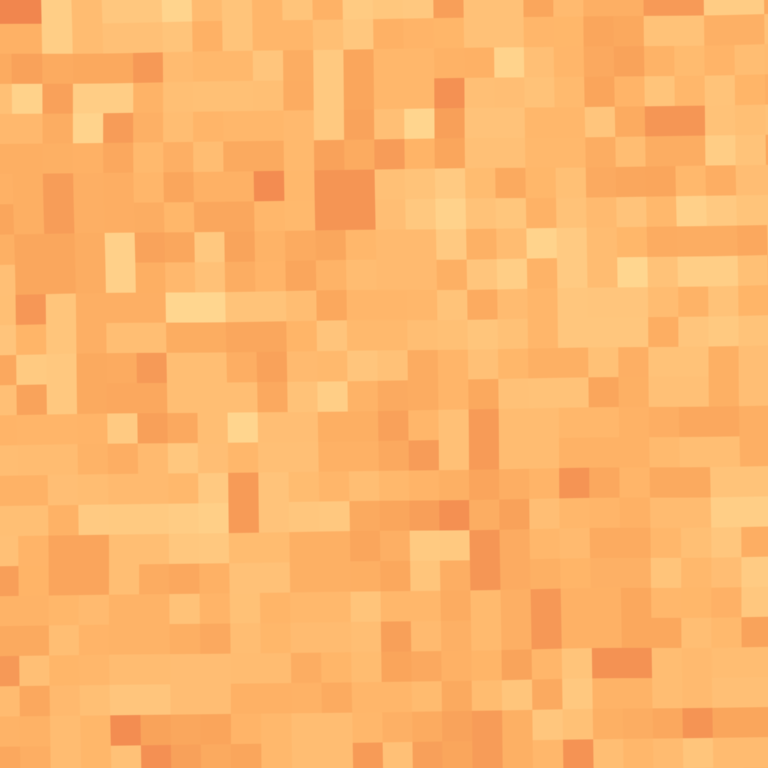
A Shadertoy shader for this texture:

```glsl
// Warm orange mosaic of slightly tilted square cells, some merged into larger blocks.

#define CELLS 25.5        // cells along the canvas height
#define TILT 0.013        // rotation of the grid in radians
#define WOBBLE 0.06       // bend of the grid lines, in cells
#define EDGE 0.035        // half width of the soft cell border, in cells
#define SQUARE_SHARE 0.10 // share of 2x2 merged blocks
#define WIDE_SHARE 0.24   // share of blocks split into wide pairs
#define TALL_SHARE 0.15   // share of blocks split into tall pairs
#define GRAIN 1.63        // tone spread of single cells
#define DRIFT 1.5         // tone spread of broad areas

const vec3 EMBER = vec3(0.96, 0.58, 0.33);
const vec3 DEEP  = vec3(0.98, 0.65, 0.36);
const vec3 MID   = vec3(1.00, 0.71, 0.41);
const vec3 LIGHT = vec3(1.00, 0.76, 0.47);
const vec3 PALE  = vec3(1.00, 0.82, 0.54);

vec4 hash4(vec2 p) {
    vec4 h = fract(p.xyxy * vec4(0.1031, 0.1030, 0.0973, 0.1099));
    h += dot(h, h.wzxy + 33.33);
    return fract((h.xxyz + h.yzzw) * h.zywx);
}

float valueNoise(vec2 p) {
    vec2 i = floor(p);
    vec2 f = smoothstep(0.0, 1.0, p - i);
    float low  = mix(hash4(i).x, hash4(i + vec2(1, 0)).x, f.x);
    float high = mix(hash4(i + vec2(0, 1)).x, hash4(i + vec2(1, 1)).x, f.x);
    return mix(low, high, f.y);
}

// Tone 0 is the main orange; one unit is one standard deviation.
vec3 ramp(float tone) {
    vec3 c = MID;
    c += (LIGHT - MID) * clamp(tone, 0.0, 1.0);
    c += (PALE - LIGHT) * clamp((tone - 1.0) / 1.2, 0.0, 1.5);
    c += (DEEP - MID) * clamp(-tone / 1.2, 0.0, 1.0);
    c += (EMBER - DEEP) * clamp((-tone - 1.2) / 1.2, 0.0, 3.0);
    return c;
}

// Lower left cell of the merged block that holds this cell
vec2 blockOf(vec2 cell) {
    float rowShift = floor(2.0 * hash4(vec2(floor(cell.y / 2.0), 7.0)).x);
    cell.x += rowShift;
    float pick = hash4(floor(cell / 2.0) + 131.0).y;
    vec2 span = vec2(1.0);
    if (pick < SQUARE_SHARE) span = vec2(2.0);
    else if (pick < SQUARE_SHARE + WIDE_SHARE) span = vec2(2.0, 1.0);
    else if (pick < SQUARE_SHARE + WIDE_SHARE + TALL_SHARE) span = vec2(1.0, 2.0);
    return floor(cell / span) * span - vec2(rowShift, 0.0);
}

vec3 cellColor(vec2 cell) {
    vec2 block = blockOf(cell);
    float bell = dot(hash4(block + 57.0), vec4(1.0)) - 2.0;
    float broad = valueNoise(block / 5.0 + 19.0) - 0.5;
    float tone = GRAIN * bell + DRIFT * broad;
    tone -= 0.12 * tone * tone * step(tone, -1.5) - 0.27 * step(tone, -1.5);
    return ramp(tone);
}

void mainImage(out vec4 fragColor, in vec2 fragCoord) {
    // Tilted and gently bent grid
    vec2 uv = fragCoord / iResolution.y;
    float c = cos(TILT), s = sin(TILT);
    vec2 q = mat2(c, -s, s, c) * uv * CELLS + 40.3;
    q += WOBBLE * (vec2(valueNoise(q / 4.0), valueNoise(q / 4.0 + 71.0)) - 0.5);

    // Blend the four nearest cells across a narrow border
    vec2 cell = floor(q - 0.5);
    float soft = max(EDGE, 0.7 * CELLS / iResolution.y);
    vec2 w = smoothstep(0.5 - soft, 0.5 + soft, q - 0.5 - cell);
    vec3 lower = mix(cellColor(cell), cellColor(cell + vec2(1, 0)), w.x);
    vec3 upper = mix(cellColor(cell + vec2(0, 1)), cellColor(cell + vec2(1, 1)), w.x);
    fragColor = vec4(mix(lower, upper, w.y), 1.0);
}
```
